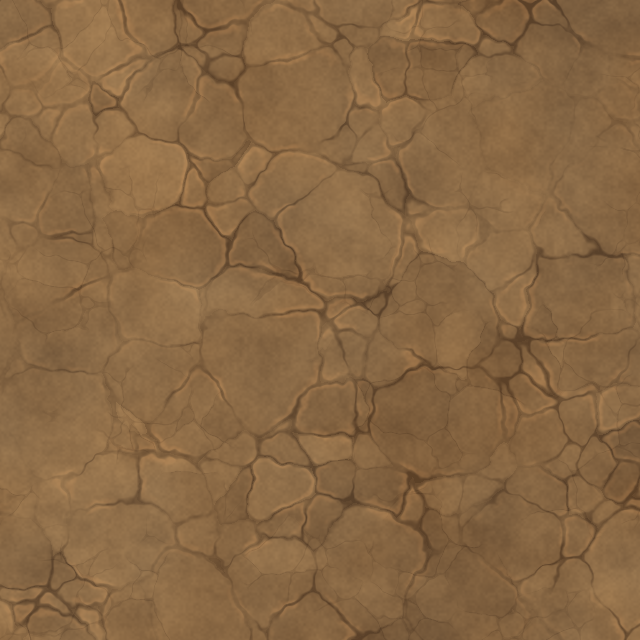
Reproduce this texture procedurally as a WebGL 1 fragment shader.

```glsl
precision highp float;
// Dusty brown ground of worn, tightly packed stones in many sizes.

uniform vec2 u_resolution;

#define STONE_GRID 15.0   // candidate stones across the canvas
#define MAX_RADIUS 1.6    // largest stone, in grid cells
#define CORNER 22.0       // higher gives sharper stone corners
#define GAP_WIDTH 0.0036
#define GAP_DEPTH 0.56
#define RIM_LIGHT 0.30
#define STONE_VARIATION 0.42
#define PATCH_VARIATION 0.85
#define MOTTLE 0.55
#define GRAIN 0.27
#define DARK_EARTH vec3(0.42, 0.31, 0.20)
#define LIGHT_SAND vec3(0.61, 0.47, 0.31)

float hash(vec2 p) {
  return fract(sin(dot(p, vec2(127.1, 311.7))) * 43758.5453);
}

float noise(vec2 p) {
  vec2 i = floor(p), f = fract(p);
  f = f * f * (3.0 - 2.0 * f);
  return mix(mix(hash(i), hash(i + vec2(1.0, 0.0)), f.x),
             mix(hash(i + vec2(0.0, 1.0)), hash(i + 1.0), f.x), f.y);
}

float fbm(vec2 p) {
  float sum = 0.0, amp = 0.53;
  for (int i = 0; i < 4; i++) {
    sum += amp * noise(p);
    p = mat2(1.6, 1.2, -1.2, 1.6) * p + 7.3;
    amp *= 0.5;
  }
  return sum;
}

// Centre (xy) and squared radius (z) of the stone seeded in a cell.
vec3 seed(vec2 cell) {
  vec2 jitter = vec2(hash(cell), hash(cell + 41.3));
  float radius = mix(0.1, MAX_RADIUS, pow(hash(cell + 87.9), 3.0));
  return vec3(cell + 0.05 + 0.9 * jitter, radius * radius);
}

// Power diagram: returns rounded distance to the stone edge and stone id.
vec2 stones(vec2 p) {
  vec2 base = floor(p), winner = base;
  vec3 stone = vec3(0.0);
  float best = 1e3;
  for (int y = -3; y <= 3; y++) {
    for (int x = -3; x <= 3; x++) {
      vec2 cell = base + vec2(float(x), float(y));
      vec3 s = seed(cell);
      vec2 d = p - s.xy;
      float power = dot(d, d) - s.z;
      if (power < best) {
        best = power;
        winner = cell;
        stone = s;
      }
    }
  }
  float sum = 1e-12;
  for (int y = -3; y <= 3; y++) {
    for (int x = -3; x <= 3; x++) {
      vec2 cell = base + vec2(float(x), float(y));
      if (distance(cell, winner) > 0.5) {
        vec3 s = seed(cell);
        vec2 d = p - s.xy;
        float span = max(distance(s.xy, stone.xy), 0.05);
        float edge = (dot(d, d) - s.z - best) / (2.0 * span);
        sum += exp(-CORNER * edge);
      }
    }
  }
  return vec2(-log(sum) / CORNER, hash(winner + 13.7));
}

void main() {
  vec2 p = gl_FragCoord.xy / u_resolution.y;

  // Wobble the outlines at two scales.
  vec2 warp = vec2(fbm(p * 15.0), fbm(p * 15.0 + 31.0)) - 0.5;
  vec2 chip = vec2(noise(p * 80.0), noise(p * 80.0 + 19.0)) - 0.5;
  vec2 q = p + 0.036 * warp + 0.006 * chip;

  vec2 stone = stones(q * STONE_GRID + 4.0);
  float edge = stone.x / STONE_GRID;

  // Dust hides whole regions and breaks up single joints.
  float clarity = mix(0.2, 1.0, smoothstep(0.36, 0.58, fbm(p * 4.0 + 53.0)));
  float broken = clarity * mix(0.3, 1.1, smoothstep(0.3, 0.62, fbm(p * 17.0 + 83.0)));

  // Surface tone: broad patches, single stones, mottling and grain.
  float tone = 0.58 - 0.15 * (p.x - 0.5);
  tone += PATCH_VARIATION * (fbm(p * 3.0 + 5.0) - 0.5);
  tone += STONE_VARIATION * (stone.y - 0.5) * clarity;
  tone += MOTTLE * (fbm(p * 24.0 + 9.0) - 0.5);
  tone += GRAIN * (0.6 * noise(p * 130.0) + 0.6 * noise(p * 250.0 + 3.0) - 0.6);

  // Faint facets and short hairline cracks on the larger faces.
  vec2 facet = stones(q.yx * STONE_GRID * 1.3 + 60.0);
  float worn = smoothstep(0.44, 0.58, fbm(p * 9.0 + 71.0));
  float hairline = 1.0 - smoothstep(0.0, 0.035, facet.x);
  tone += worn * (0.26 * (facet.y - 0.5) - 0.22 * hairline);

  // Lit, broken rims around the thin dark joints.
  float rim = smoothstep(0.002, 0.0045, edge) * (1.0 - smoothstep(0.005, 0.012, edge));
  float lit = smoothstep(0.42, 0.62, fbm(p * 20.0 + 23.0));
  tone += RIM_LIGHT * rim * lit * clarity;
  float width = GAP_WIDTH * (0.6 + 0.9 * noise(p * 26.0));
  float gap = 1.0 - smoothstep(0.0, width, edge);
  tone -= broken * (GAP_DEPTH * gap + 0.14 * exp(-max(edge, 0.0) / 0.006));

  vec3 color = mix(DARK_EARTH, LIGHT_SAND, clamp(tone, -0.35, 1.25));
  color += vec3(0.02, -0.002, -0.02) * (fbm(p * 9.0 + 37.0) - 0.5);
  color += vec3(0.02, 0.002, -0.005) * rim * lit * clarity;
  gl_FragColor = vec4(color, 1.0);
}
```
